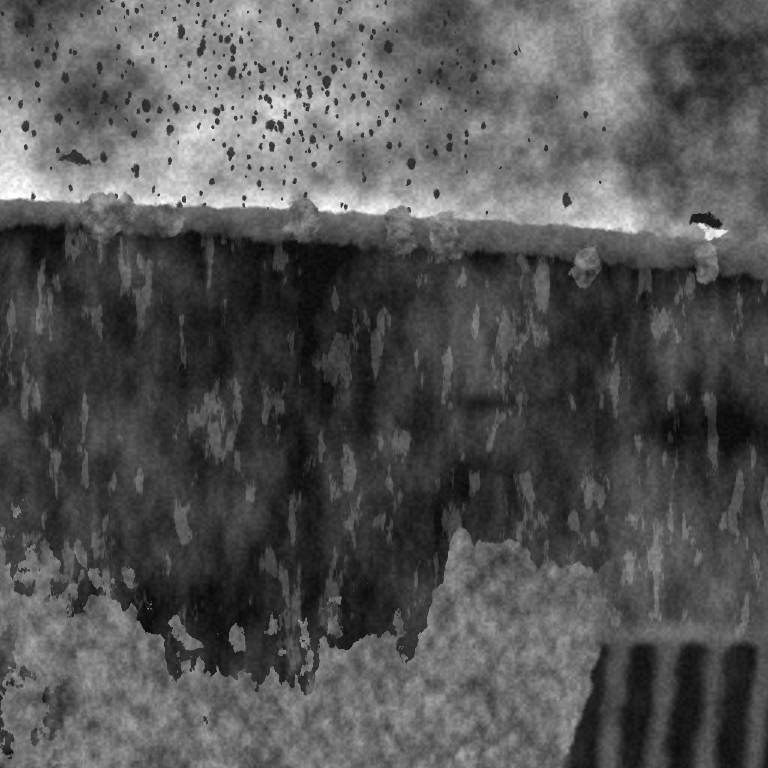
Give the GLSL for this texture, as a Shadertoy shader.

```glsl
// Weathered grey wall: a bright pitted upper face, a crusted sloping ledge,
// a dark streaked face, peeling plaster below and a slotted vent at lower right.
// Layers are blended by smooth masks; stains come from value noise and soft blobs.
float hash(vec2 p) {
    vec3 q = fract(vec3(p.xyx) * 0.1031);
    q += dot(q, q.yzx + 33.33);
    return fract((q.x + q.y) * q.z);
}
float noise(vec2 p) {
    vec2 i = floor(p), f = fract(p);
    f = f * f * (3.0 - 2.0 * f);
    return mix(mix(hash(i), hash(i + vec2(1, 0)), f.x),
               mix(hash(i + vec2(0, 1)), hash(i + vec2(1, 1)), f.x), f.y);
}
// Layered noise centred on zero.
float fbm(vec2 p) {
    float sum = 0.0, amp = 0.5;
    for (int i = 0; i < 5; i++) {
        sum += amp * (noise(p) - 0.5);
        p = p * 2.03 + 17.3;
        amp *= 0.55;
    }
    return sum;
}
// Soft spot: centre in xy, radii in zw.
float blob(vec2 p, vec4 spot) {
    vec2 q = (p - spot.xy) / spot.zw;
    return exp(-dot(q, q));
}
float mask(float d, float soft) { return smoothstep(-soft, soft, d); }
float ledgeTop(float x) { return 0.74 - 0.02 * x - 0.038 * x * x; }
float ledgeBottom(float x) { return 0.704 - 0.03 * x - 0.036 * x * x; }
// Small irregular holes, one per cell, thinned out by density.
float pits(vec2 p, float cells, float density) {
    vec2 g = p * cells, base = floor(g);
    float hole = 0.0;
    for (int k = 0; k < 9; k++) {
        vec2 id = base + vec2(k % 3 - 1, k / 3 - 1);
        vec2 centre = id + vec2(hash(id + 3.1), hash(id + 8.7));
        vec2 size = vec2(0.10, 0.14) + vec2(0.16, 0.28) * hash(id + 21.0);
        float d = 1.0 - length((g - centre) / size) + 1.8 * fbm(g * 2.5);
        hole = max(hole, step(hash(id + 50.0), density) * mask(d, 0.35));
    }
    return hole;
}
float upperFace(vec2 p) {
    float d = max(p.y - ledgeTop(p.x), 0.0);
    float tone = 0.49 + 0.42 * fbm(p * vec2(10, 14)) + 0.40 * fbm(p * vec2(34, 30));
    tone += 0.22 * blob(p, vec4(0.27, 0.94, 0.14, 0.05)) + 0.16 * blob(p, vec4(0.30, 0.84, 0.14, 0.05));
    tone += 0.26 * blob(p, vec4(0.79, 0.94, 0.025, 0.09)) + 0.22 * blob(p, vec4(0.0, 0.80, 0.05, 0.07));
    tone -= 0.26 * blob(p, vec4(0.14, 0.88, 0.07, 0.05)) + 0.20 * blob(p, vec4(0.08, 0.99, 0.09, 0.04));
    tone -= 0.15 * blob(p, vec4(0.57, 0.93, 0.07, 0.08)) + 0.20 * blob(p, vec4(0.96, 0.95, 0.08, 0.07));
    tone -= 0.09 * smoothstep(0.81, 0.86, p.x);
    // Light pooling just above the ledge.
    float pool = 1.0 - 0.55 * smoothstep(0.42, 0.60, p.x) - 0.35 * smoothstep(0.82, 0.86, p.x);
    tone += 0.46 * pool * exp(-d / 0.035) + 0.36 * blob(p, vec4(0.785, 0.715, 0.045, 0.05));
    float density = 0.42 * blob(p, vec4(0.32, 0.89, 0.25, 0.14));
    float hole = max(pits(p, 85.0, density), pits(p + 5.0, 50.0, 0.5 * density));
    float gash = blob(p + 0.03 * fbm(p * 60.0), vec4(0.10, 0.792, 0.028, 0.009));
    return mix(tone, 0.14, 0.85 * max(hole, mask(gash - 0.5, 0.15)));
}
float darkFace(vec2 p) {
    float tone = 0.18 + 0.24 * fbm(p * vec2(15, 9)) + 0.25 * fbm(p * vec2(42, 18) + 9.0);
    tone += 0.15 * smoothstep(0.10, 0.22, fbm(p * vec2(55, 19) + 40.0));
    tone += 0.11 * blob(p, vec4(0.63, 0.56, 0.10, 0.09)) + 0.07 * blob(p, vec4(0.10, 0.45, 0.09, 0.22));
    tone += 0.12 * blob(p, vec4(0.88, 0.25, 0.18, 0.09)) + 0.06 * blob(p, vec4(0.87, 0.55, 0.10, 0.07));
    tone -= 0.09 * blob(p, vec4(0.42, 0.57, 0.11, 0.12)) + 0.10 * blob(p, vec4(0.30, 0.20, 0.20, 0.07));
    tone -= 0.10 * blob(p, vec4(0.64, 0.475, 0.07, 0.012)) + 0.09 * blob(p, vec4(0.88, 0.44, 0.12, 0.025));
    return max(tone - 0.14 * exp(-max(ledgeBottom(p.x) - p.y, 0.0) / 0.028), 0.06);
}
// Positive inside the peeling plaster; the left part breaks into chips.
float plasterField(vec2 p) {
    float x = p.x, left = 1.0 - smoothstep(0.53, 0.60, x);
    float h = 0.25 - 0.135 * smoothstep(0.06, 0.28, x) + 0.055 * smoothstep(0.37, 0.43, x)
            + 0.13 * smoothstep(0.54, 0.60, x) - 0.04 * smoothstep(0.66, 0.71, x);
    float sheet = h - p.y + mix(0.07, 0.22, left) * fbm(p * vec2(30, 20) + 4.0);
    float reach = h + 0.03 + 0.09 * (1.0 - smoothstep(0.0, 0.06, x));
    float chips = fbm(p * vec2(48, 32) + 71.0) - 0.10 - 2.2 * max(p.y - reach, 0.0);
    return max(sheet, 0.2 * chips - (1.0 - left) - max(p.y - reach - 0.05, 0.0));
}
float ventTone(vec2 p) {
    float phase = fract((p.x - 0.775 - 0.10 * (p.y - 0.16)) / 0.0635 + 0.5) - 0.5;
    float slot = mask(0.31 - abs(phase) + 0.25 * fbm(p * 30.0), 0.17);
    slot *= mask(0.163 - p.y - 0.06 * phase * phase, 0.008);
    return mix(0.32, 0.10, slot) + 0.14 * fbm(p * vec2(40, 10));
}
void mainImage(out vec4 fragColor, in vec2 fragCoord) {
    vec2 p = fragCoord / iResolution.xy;
    float tone = darkFace(p);
    // Peeling plaster and the vent with its pale lintel.
    float plaster = 0.42 + 0.22 * fbm(p * vec2(14, 12)) + 0.40 * fbm(p * vec2(75, 55));
    float scar = mask(fbm(p * vec2(32, 24) + 30.0) - 0.09, 0.02);
    plaster -= 0.32 * scar * blob(p, vec4(0.0, 0.07, 0.08, 0.10));
    tone = mix(tone, plaster, mask(plasterField(p), 0.003) * (1.0 - smoothstep(0.76, 0.81, p.x)));
    float ventSide = p.x - 0.735 - 0.30 * p.y + 0.02 * fbm(p * 40.0);
    tone = mix(tone, ventTone(p), mask(ventSide, 0.004) * mask(0.175 - p.y, 0.012));
    tone += 0.15 * blob(p, vec4(0.90, 0.18, 0.12, 0.014));
    // Ledge with a ragged underside, then the bright face above it.
    float top = ledgeTop(p.x) + 0.014 * fbm(p * 45.0);
    float bottom = ledgeBottom(p.x) + 0.03 * fbm(p * vec2(35, 20));
    float across = clamp((p.y - bottom) / (top - bottom), 0.0, 1.0);
    float ledge = mix(0.24, 0.45, across) + 0.20 * fbm(p * 50.0);
    tone = mix(tone, ledge, mask(p.y - bottom, 0.005));
    tone = mix(tone, upperFace(p), mask(p.y - top, 0.003));
    // Crusted lumps on the ledge: x, height above its top, radius.
    vec3 lumps[8] = vec3[8](vec3(0.13, -0.022, 0.028), vec3(0.165, -0.01, 0.016),
        vec3(0.215, -0.018, 0.024), vec3(0.395, -0.012, 0.026), vec3(0.52, -0.022, 0.026),
        vec3(0.58, -0.025, 0.024), vec3(0.765, -0.045, 0.024), vec3(0.92, -0.03, 0.022));
    for (int i = 0; i < 8; i++) {
        vec2 q = (p - vec2(lumps[i].x, ledgeTop(lumps[i].x) + lumps[i].y)) / lumps[i].z;
        float body = 1.0 - length(q * vec2(1.15, 0.85)) + 1.2 * fbm(p * 50.0);
        tone = mix(tone, 0.40 + 0.05 * q.y + 0.65 * fbm(p * 70.0), 0.85 * mask(body, 0.10));
    }
    // Broken patch at the right end, then fine grain.
    vec2 torn = p + 0.035 * vec2(fbm(p * 45.0), fbm(p * 45.0 + 9.0));
    tone = mix(tone, 0.90, mask(blob(torn, vec4(0.93, 0.693, 0.02, 0.012)) - 0.5, 0.12));
    tone = mix(tone, 0.12, mask(blob(torn, vec4(0.915, 0.713, 0.022, 0.012)) - 0.5, 0.12));
    tone += 0.11 * (noise(p * 256.0) - 0.5) * (0.35 + tone);
    fragColor = vec4(vec3(clamp(tone, 0.0, 1.0)), 1.0);
}
```
